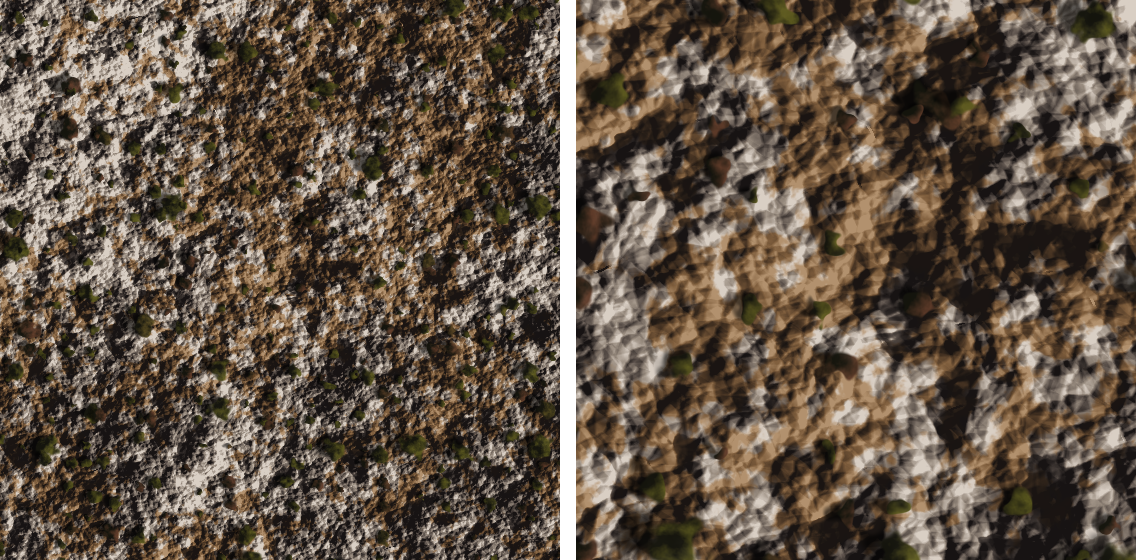
Left, the full canvas; right, a detail of the centre.
Reproduce this texture procedurally as a three.js fragment shader.

```glsl
// Sunlit rocky hillside: angular stones of several sizes form a height field
// that is lit from the right with short marched shadows. Ochre soil fills the
// low ground, and small round shrubs with cast shadows are scattered on top.
varying vec2 vUv;

#define SUN_DIR vec2(0.93, -0.36)
#define SUN_SLOPE 0.66
#define STONE_SCALE 9.0
#define RELIEF_GAIN 0.36
#define BASE_TONE 0.54
#define SHADOW_DEPTH 0.68
#define SOIL_COVER -0.19
#define PEBBLE_SCALE 44.0
#define SHRUB_GRID 14.0
#define SHRUB_CHANCE 0.36

float hash(vec2 p) {
  p = fract(p * vec2(123.34, 456.21));
  p += dot(p, p + 45.32);
  return fract(p.x * p.y);
}

vec2 hash2(vec2 p) {
  float h = hash(p);
  return vec2(h, hash(p + h + 7.7));
}

float noise(vec2 p) {
  vec2 i = floor(p), f = fract(p);
  f = f * f * (3.0 - 2.0 * f);
  return mix(mix(hash(i), hash(i + vec2(1, 0)), f.x),
             mix(hash(i + vec2(0, 1)), hash(i + vec2(1, 1)), f.x), f.y);
}

float fbm(vec2 p) {
  float sum = 0.0, amp = 0.53;
  for (int i = 0; i < 4; i++) {
    sum += amp * noise(p);
    p = mat2(1.6, 1.2, -1.2, 1.6) * p + 3.7;
    amp *= 0.5;
  }
  return sum;
}

// Upper envelope of randomly turned pyramids: a field of angular stones.
float stones(vec2 p) {
  vec2 cell = floor(p);
  float top = -1.0;
  for (int y = -1; y <= 1; y++)
  for (int x = -1; x <= 1; x++) {
    vec2 id = cell + vec2(x, y);
    vec2 rnd = hash2(id);
    vec2 d = p - id - rnd;
    float a = rnd.x * 17.0 + rnd.y * 29.0;
    vec2 q = abs(vec2(cos(a) * d.x - sin(a) * d.y, sin(a) * d.x + cos(a) * d.y));
    top = max(top, 0.75 * rnd.y - max(q.x * 1.1, 0.5 * q.x + 0.85 * q.y));
  }
  return top;
}

// Sum of stone layers, each finer and a little steeper.
float relief(vec2 p) {
  float h = 0.0, f = STONE_SCALE, amp = 0.42;
  vec2 q = mat2(0.9, -0.35, 0.4, 1.05) * p;
  for (int i = 0; i < 4; i++) {
    h += amp * stones(q * f + float(i) * 5.3) / f;
    f *= 2.35;
    amp += 0.13;
  }
  return h;
}

float castShadow(vec2 p, float h) {
  float block = 0.0, s = 0.003;
  for (int i = 0; i < 5; i++) {
    block = max(block, relief(p + SUN_DIR * s) - h - s * SUN_SLOPE);
    s *= 1.7;
  }
  return smoothstep(0.0, 0.004, block);
}

// x: shrub coverage, y: sunlit amount, z: tint, w: cast shadow
vec4 shrubs(vec2 p, float grid) {
  vec2 g = p * grid, cell = floor(g);
  vec2 wobble = vec2(noise(g * 6.0), noise(g * 6.0 + 31.0)) - 0.5;
  vec4 res = vec4(0.0);
  for (int y = -1; y <= 1; y++)
  for (int x = -1; x <= 1; x++) {
    vec2 id = cell + vec2(x, y);
    vec2 rnd = hash2(id + 61.0);
    if (hash(id + 17.0) > SHRUB_CHANCE) continue;
    float r = mix(0.12, 0.3, rnd.x * rnd.x);
    vec2 d = g - id - 0.15 - 0.7 * rnd.yx + wobble * 0.24;
    float cover = 1.0 - smoothstep(r * 0.8, r * 1.1, length(d));
    float shade = 1.0 - smoothstep(r * 0.6, r * 1.4, length(d + SUN_DIR * r * 0.9));
    res.w = max(res.w, shade);
    if (cover > res.x) res.xyz = vec3(cover, 0.4 + 0.5 * dot(d, SUN_DIR) / r, rnd.y);
  }
  return res;
}

float blob(vec2 p, vec2 center, vec2 radius) {
  vec2 d = (p - center) / radius;
  return exp(-dot(d, d));
}

vec3 ramp(vec3 a, vec3 b, vec3 c, vec3 d, float t) {
  t = clamp(t, 0.0, 1.0) * 3.0;
  return mix(mix(mix(a, b, min(t, 1.0)), c, clamp(t - 1.0, 0.0, 1.0)), d, max(t - 2.0, 0.0));
}

void main() {
  vec2 p = vUv + 0.012 * (vec2(fbm(vUv * 18.0), fbm(vUv * 18.0 + 9.0)) - 0.5);

  // Broad layout: pale cliff, soil ledges, shaded hollow and lit boulder
  float cliff = blob(vUv, vec2(0.16, 0.74), vec2(0.17, 0.3));
  float ledge = blob(vUv, vec2(0.1, 0.34), vec2(0.26, 0.08)) + 0.7 * blob(vUv, vec2(0.46, 0.48), vec2(0.2, 0.09));
  float hollow = blob(vUv, vec2(0.12, 0.19), vec2(0.17, 0.09));
  float boulder = blob(vUv, vec2(0.37, 0.22), vec2(0.06, 0.12));

  // Sunlight on the relief, with dark gaps between pebbles
  float h = relief(p);
  float slope = (h - relief(p + SUN_DIR * 0.002)) / 0.002;
  float shadow = castShadow(p, h);
  float grain = fbm(p * 120.0) - 0.5;
  float pebble = stones(p * PEBBLE_SCALE + 2.6) - 0.2;
  float tone = BASE_TONE + RELIEF_GAIN * slope + 0.6 * grain + 0.45 * pebble;
  tone += 0.45 * (fbm(p * 7.0) - 0.5) + 0.35 * (fbm(p * 22.0 + 6.0) - 0.5);
  tone += 0.2 * cliff + 0.15 * boulder - 0.25 * hollow - 0.06 * vUv.x;
  tone *= 1.0 - SHADOW_DEPTH * shadow;

  // Soil lies between the stones, in broken patches
  float cover = SOIL_COVER + 1.1 * (fbm(p * 6.0 + 4.0) - 0.5) + 0.42 * ledge - 0.2 * cliff - 0.25 * (boulder + hollow);
  float soil = smoothstep(-0.12, 0.12, cover - h * 4.0 - 0.7 * pebble + 0.9 * grain + 0.7 * (fbm(p * 30.0) - 0.5));
  vec3 rockColor = ramp(vec3(0.09, 0.075, 0.075), vec3(0.36, 0.32, 0.295), vec3(0.60, 0.55, 0.50), vec3(0.85, 0.81, 0.77), tone);
  vec3 soilColor = ramp(vec3(0.10, 0.08, 0.07), vec3(0.29, 0.21, 0.14), vec3(0.50, 0.37, 0.24), vec3(0.70, 0.57, 0.43), tone);
  vec3 color = mix(rockColor, soilColor, soil);

  // Shrubs in two sizes
  for (int i = 0; i < 2; i++) {
    vec4 s = shrubs(vUv + float(i) * 0.37, SHRUB_GRID * (1.0 + 0.8 * float(i)));
    float lit = clamp(s.y + 1.6 * grain, 0.0, 1.0);
    vec3 leaf = mix(vec3(0.36, 0.35, 0.12), vec3(0.37, 0.23, 0.16), smoothstep(0.6, 0.75, s.z));
    color *= 1.0 - 0.6 * s.w;
    color = mix(color, mix(vec3(0.08, 0.08, 0.05), leaf, lit), s.x * 0.95);
  }
  gl_FragColor = vec4(color, 1.0);
}
```
